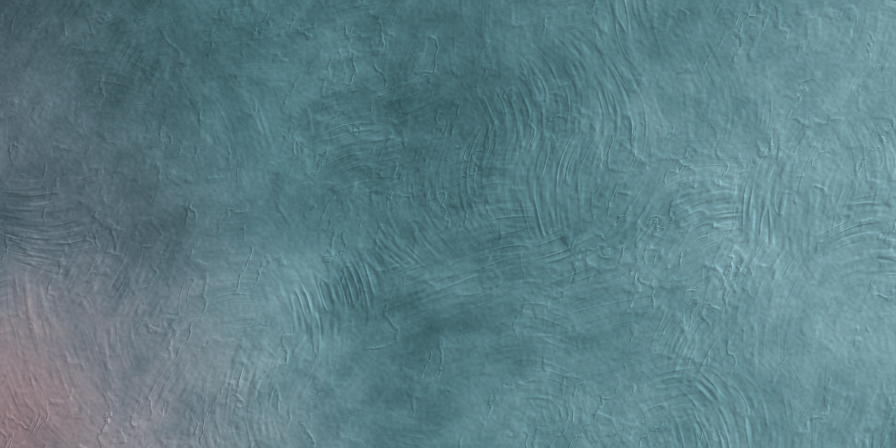
Give the GLSL for this texture, as a Shadertoy shader.

```glsl
// Troweled plaster wall in teal, fading to mauve at the lower left.
// Short curved scratches and many broken creases form a height field,
// which is embossed by a diagonal light over a cloudy colour wash.

float hash(vec2 p) {
    vec3 q = fract(p.xyx * 0.1031);
    q += dot(q, q.yzx + 33.33);
    return fract((q.x + q.y) * q.z);
}

float noise(vec2 p) {
    vec2 i = floor(p), f = fract(p);
    f = f * f * (3.0 - 2.0 * f);
    return mix(mix(hash(i), hash(i + vec2(1, 0)), f.x),
               mix(hash(i + vec2(0, 1)), hash(i + vec2(1, 1)), f.x), f.y);
}

float fbm(vec2 p) {
    float sum = 0.0, amp = 0.5;
    for (int i = 0; i < 5; i++) {
        sum += amp * noise(p);
        p = mat2(0.8, 0.6, -0.6, 0.8) * p * 2.03 + 7.3;
        amp *= 0.5;
    }
    return sum / 0.97;
}

// Thin line where the noise crosses its middle
float vein(vec2 p, float width) {
    return smoothstep(width, 0.0, abs(noise(p) - 0.5));
}

// Overlapping curved strokes: x = broken scratches, y = faint smears
vec2 trowel(vec2 p) {
    vec2 sum = vec2(0), base = floor(p * 5.0);
    float total = 0.001;
    for (int j = -1; j <= 1; j++)
    for (int i = -1; i <= 1; i++) {
        vec2 id = base + vec2(i, j) + 40.0;
        vec2 d = p - (id - 40.0 + vec2(hash(id), hash(id + 71.0))) / 5.0;
        float a = -0.5 + 2.2 * (hash(id + 19.0) - 0.5);
        vec2 q = mat2(cos(a), -sin(a), sin(a), cos(a)) * d;
        q.x += (hash(id + 37.0) - 0.5) * 7.0 * q.y * q.y;
        float w = smoothstep(0.22, 0.02, length(d));
        w *= w;
        vec2 seed = id * 17.0;
        float scratch = 0.9 * noise(q * vec2(125, 27) + seed) - 0.45
                      + 0.5 * vein(q * vec2(62, 15) + seed, 0.2);
        sum += w * vec2(scratch, fbm(q * vec2(32, 8) + seed) - 0.5);
        total += w;
    }
    return sum / total;
}

// Raised edges of torn plaster, dense in patches and sparse elsewhere
float creases(vec2 p) {
    vec2 warp = vec2(fbm(p * 16.0), fbm(p * 16.0 + 31.0)) - 0.5;
    vec2 q = mat2(0.89, 0.45, -0.45, 0.89) * (p + 0.09 * warp);
    float patches = smoothstep(0.38, 0.62, fbm(p * 5.0 + 12.0));
    float gaps = smoothstep(0.4, 0.6, noise(p * 21.0 + 90.0));
    float breaks = smoothstep(0.3, 0.6, noise(p * 38.0 + 20.0));
    return vein(q * vec2(46, 19) + 5.0, 0.2) * patches * breaks
         + 0.9 * vein(q * vec2(24, 10) + 50.0, 0.12) * gaps;
}

float height(vec2 p) {
    float strength = 0.3 + 0.8 * smoothstep(0.38, 0.65, fbm(p * 4.5 + 60.0));
    return strength * trowel(p).x + 0.5 * creases(p) + 0.28 * noise(p * 120.0);
}

// Three-stop ramp over tone 0..1
vec3 ramp(vec3 dark, vec3 mid, vec3 light, float t) {
    return t < 0.5 ? mix(dark, mid, t * 2.0) : mix(mid, light, t * 2.0 - 1.0);
}

void mainImage(out vec4 fragColor, in vec2 fragCoord) {
    vec2 p = fragCoord / iResolution.y;
    vec2 uv = fragCoord / iResolution.xy;

    // Relief lit from the upper right
    vec2 toLight = vec2(0.0017, 0.0014);
    float relief = clamp(height(p - toLight) - height(p + toLight), -0.45, 0.6);

    // Broad light and dark areas with small mottling
    float clouds = fbm(p * vec2(3.2, 4.0) + 3.0) - 0.5;
    float mottle = fbm(p * 26.0 + 44.0) - 0.5;
    float lowerLeft = smoothstep(0.5, 0.0, uv.x) * smoothstep(0.85, 0.1, uv.y);
    float upperLeft = smoothstep(0.6, 0.1, uv.x) * smoothstep(0.35, 0.9, uv.y);
    float tone = 0.47 + 0.42 * smoothstep(0.55, 1.0, uv.x) - 0.12 * uv.y
               + 0.4 * lowerLeft - 0.24 * upperLeft
               + 0.85 * clouds + 0.35 * trowel(p).y + 0.3 * mottle;
    tone = clamp(tone, 0.0, 1.0);

    // Teal wash turning grey mauve, with a rosy corner
    vec3 teal = ramp(vec3(0.22, 0.36, 0.38), vec3(0.34, 0.50, 0.53),
                     vec3(0.48, 0.63, 0.66), tone);
    vec3 mauve = ramp(vec3(0.25, 0.33, 0.36), vec3(0.38, 0.44, 0.48),
                      vec3(0.54, 0.53, 0.56), tone);
    float warmth = smoothstep(0.5, 0.12, uv.x + 0.2 * uv.y + 0.15 * clouds);
    vec3 color = mix(teal, mauve, warmth);
    color = mix(color, vec3(0.58, 0.45, 0.46),
                0.6 * smoothstep(0.4, 0.0, length(p * vec2(1.3, 1.0))));

    // Shading and a fine mineral grain
    color *= 1.0 + 0.38 * relief;
    color += 0.03 * (noise(p * 190.0) - 0.5);
    fragColor = vec4(color, 1.0);
}
```
